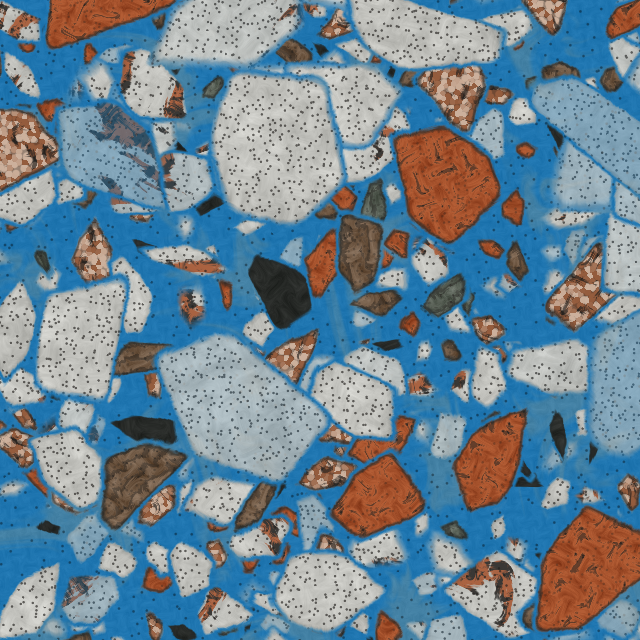
Reproduce this texture procedurally as a three.js fragment shader.

```glsl
// Petrographic thin section: angular mineral grains set in blue-dyed resin.
varying vec2 vUv;

float hash(vec2 p) {
  vec3 q = fract(p.xyx * 0.1031);
  q += dot(q, q.yzx + 33.33);
  return fract((q.x + q.y) * q.z);
}

vec2 hash2(vec2 p) { return vec2(hash(p), hash(p + 41.7)); }

mat2 rotate(float a) { return mat2(cos(a), sin(a), -sin(a), cos(a)); }

// Cellular noise: distance to the nearest point, and its random id
vec2 cellular(vec2 p) {
  vec2 home = floor(p), nearest = vec2(9.0, 0.0);
  for (int j = -1; j <= 1; j++)
    for (int i = -1; i <= 1; i++) {
      vec2 cell = home + vec2(i, j);
      float d = length(cell + hash2(cell) - p);
      if (d < nearest.x) nearest = vec2(d, hash(cell + 7.3));
    }
  return nearest;
}

// Layered, warped sines, roughly -1 to 1
float ripple(vec2 p) {
  float sum = 0.0, amp = 0.6;
  for (int i = 0; i < 5; i++) {
    p = mat2(0.8, 0.6, -0.6, 0.8) * p * 1.7 + 1.3;
    p += 0.8 * sin(p.yx * 1.1 + 1.7);
    sum += amp * sin(p.x) * sin(p.y);
    amp *= 0.7;
  }
  return sum;
}

// Irregular polygon: smooth intersection of six random half planes
float shard(vec2 p, float seed, float size) {
  float d = -size, k = size * 0.12;
  for (int i = 0; i < 6; i++) {
    float n = float(i);
    float a = (n + 0.7 * hash(vec2(seed, n))) * 1.0472;
    float side = dot(p, vec2(cos(a), sin(a))) - size * mix(0.45, 1.0, hash(vec2(n, seed + 3.0)));
    float h = max(k - abs(d - side), 0.0) / k;
    d = max(d, side) + h * h * k * 0.25;
  }
  return d;
}

// Surface colour of a grain, by kind
vec3 mineral(vec2 p, float kind, float seed) {
  vec2 q = p + seed;
  float mottle = ripple(q * 60.0), patches = ripple(q * 13.0);
  vec2 grit = cellular(q * 115.0);
  float pepper = (1.0 - smoothstep(0.12, 0.32, grit.x)) * step(0.5, grit.y);
  vec3 dark = vec3(0.13, 0.12, 0.11), rust = vec3(0.66, 0.33, 0.18);
  if (kind < 0.48) { // quartz, sometimes stained
    vec3 quartz = vec3(0.76, 0.76, 0.74) + 0.05 * mottle - 0.05 * patches;
    vec3 stain = mix(rust, dark, smoothstep(-0.2, 0.5, mottle));
    float stained = step(0.55, fract(seed * 7.0)) * smoothstep(0.3, 0.5, patches + 0.2 * mottle);
    return mix(mix(quartz, stain, stained * 0.85), dark, pepper * 0.65);
  }
  if (kind < 0.61) { // iron-rich rust
    vec3 iron = rust + 0.12 * mottle * vec3(1.0, 0.8, 0.6);
    return mix(iron, dark, 0.6 * smoothstep(0.35, 0.8, mottle) + 0.3 * pepper);
  }
  if (kind < 0.75) { // granular pink aggregate
    vec3 crystal = mix(vec3(0.58, 0.36, 0.24), vec3(0.80, 0.69, 0.61), smoothstep(0.25, 0.75, grit.y));
    return mix(crystal, dark, 0.65 * smoothstep(0.25, 0.75, mottle) + 0.3 * smoothstep(0.5, 0.8, grit.x));
  }
  if (kind < 0.90) { // banded brown or olive rock
    float band = sin(q.y * 260.0 + 3.0 * patches + 2.0 * mottle);
    vec3 rock = mix(vec3(0.44, 0.35, 0.27), vec3(0.35, 0.38, 0.34), step(0.6, fract(seed * 5.0)));
    return mix(rock + 0.1 * mottle, dark, 0.4 * smoothstep(0.2, 0.9, band) + 0.3 * pepper);
  }
  return vec3(0.15, 0.16, 0.15) + 0.05 * mottle; // opaque
}

void main() {
  vec2 uv = vUv;

  // Resin with pale clouds and fine dark specks
  float cloud = ripple(uv * 9.0 + 4.0);
  vec3 resin = mix(vec3(0.12, 0.46, 0.69), vec3(0.34, 0.53, 0.62), 0.65 * smoothstep(0.1, 0.75, cloud));
  resin += 0.025 * ripple(uv * 110.0);
  vec2 dust = cellular(uv * 75.0);
  resin *= 1.0 - 0.4 * step(0.72, dust.y) * (1.0 - smoothstep(0.06, 0.24, dust.x));
  vec3 col = resin;

  // Four grain sizes, coarse ones drawn over fine ones
  float scale = 19.0;
  for (int layer = 0; layer < 4; layer++) {
    vec2 home = floor(uv * scale);
    for (int j = -1; j <= 1; j++)
      for (int i = -1; i <= 1; i++) {
        vec2 cell = home + vec2(i, j), id = cell + 50.0 + 17.0 * float(layer);
        if (hash(id) > 0.64) continue;
        float kind = hash(id + 5.1), seed = 9.0 * hash(id + 9.4);
        float opaque = step(0.9, kind), pale = 1.0 - step(0.48, kind);
        vec2 local = uv - (cell + 0.2 + 0.6 * hash2(id + 2.6)) / scale;
        local = rotate(6.283 * hash(id + 3.7)) * local;

        // Outline: stretched shard with a ragged edge
        float stretch = mix(1.0, 1.5, hash(id + 6.2)) + 0.1 * opaque;
        vec2 shape = local * vec2(1.0 / stretch, stretch * (1.0 + 0.5 * opaque));
        float d = shard(shape, seed, mix(0.34, 0.58, hash(id + 8.8)) / scale);
        if (d > 0.03) continue;
        d += 0.0025 * ripple(local * 45.0 + seed);

        // Resin gap, then the grain with soft or dark-rimmed edge
        float blur = mix(0.0025, 0.018, pale * pow(hash(id + 1.9), 3.0));
        float cover = 1.0 - smoothstep(-blur, blur, d);
        cover *= mix(1.0, mix(0.6, 1.0, smoothstep(0.0, 0.5, hash(id + 4.3))), pale);
        col = mix(col, resin, 1.0 - smoothstep(0.003, 0.010, d));
        vec3 grain = mineral(local, kind, seed);
        float rim = 1.0 - smoothstep(0.0, 0.005, abs(d + 0.002));
        grain = mix(grain, vec3(0.14, 0.16, 0.16), rim * mix(0.65, 0.12, pale));
        col = mix(col, grain, cover);
      }
    scale *= 0.57;
  }
  gl_FragColor = vec4(clamp(col, 0.0, 1.0), 1.0);
}
```
